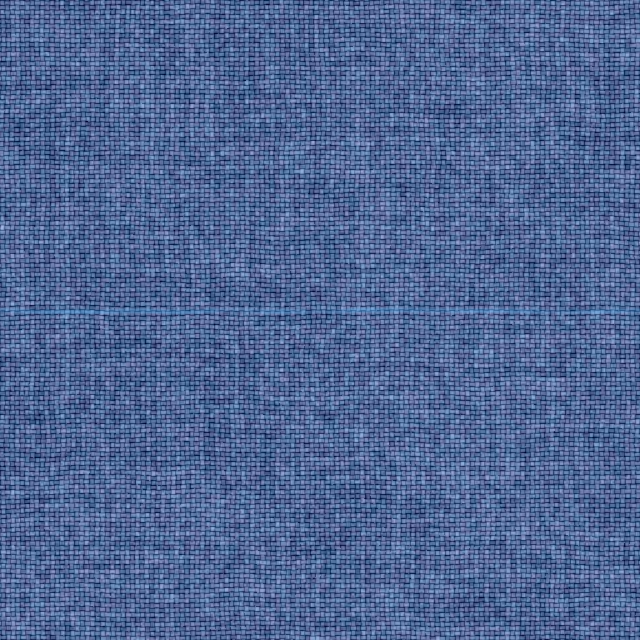
Reproduce this texture procedurally as a Shadertoy shader.

```glsl
float hash(vec2 p) {
    return fract(sin(dot(p, vec2(127.1, 311.7))) * 43758.5453);
}

float noise(vec2 p) {
    vec2 i = floor(p), f = fract(p);
    f = f * f * (3.0 - 2.0 * f);
    return mix(mix(hash(i), hash(i + vec2(1, 0)), f.x),
               mix(hash(i + vec2(0, 1)), hash(i + vec2(1, 1)), f.x), f.y);
}

// Uneven yarn: each thread has its own slowly changing brightness
float yarn(float along, float thread, float seed) {
    float slub = noise(vec2(along * 8.0 + hash(vec2(thread, seed)) * 50.0, thread + seed));
    float fine = noise(vec2(along * 45.0, thread + seed * 2.0));
    return (slub - 0.5) * 0.6 + (fine - 0.5) * 0.4;
}

void mainImage(out vec4 fragColor, in vec2 fragCoord) {
    vec2 uv = fragCoord / iResolution.xy;

    // Plain weave grid with gently wandering threads
    vec2 waver = vec2(noise(uv * 16.0), noise(uv * 16.0 + 40.0)) - 0.5;
    vec2 p = uv * vec2(128.0, 136.0) + waver * 0.5;
    vec2 cell = floor(p);
    vec2 q = fract(p) - 0.5;
    float warpOver = mod(cell.x + cell.y, 2.0);

    // Dark gaps beside whichever thread lies on top
    vec2 gap = smoothstep(0.18, 0.5, abs(q));
    float tone = 0.09 - gap.y * mix(0.27, 0.12, warpOver);
    tone -= gap.x * mix(0.05, 0.22, warpOver);
    tone += (warpOver - 0.5) * 0.03;

    // Crossing, thread and fibre variation
    tone += (hash(cell) - 0.5) * 0.1;
    tone += yarn(uv.x, cell.y, 3.0) * 0.12;
    tone += yarn(uv.y, cell.x, 71.0) * 0.11;
    tone += (noise(uv * vec2(290.0, 280.0)) - 0.5) * 0.17;
    tone += (noise(uv * 5.0 + 12.0) - 0.5) * 0.03;

    vec3 denim = vec3(0.325, 0.415, 0.597) + tone;

    // Faint drift between violet and cyan dye
    float dye = noise(uv * vec2(120.0, 130.0) + 31.0) - 0.5;
    denim += dye * vec3(0.06, -0.04, -0.02);

    // One pale, broken slub thread across the cloth
    float slubY = 0.514 + (noise(vec2(uv.x * 14.0, 5.0)) - 0.5) * 0.003;
    float slub = smoothstep(0.0055, 0.001, abs(uv.y - slubY));
    slub *= mix(0.25, 0.85, noise(vec2(uv.x * 16.0, 23.0)));
    denim = mix(denim, vec3(0.34, 0.55, 0.76) + tone * 0.6, slub);

    fragColor = vec4(clamp(denim, 0.0, 1.0), 1.0);
}
```
